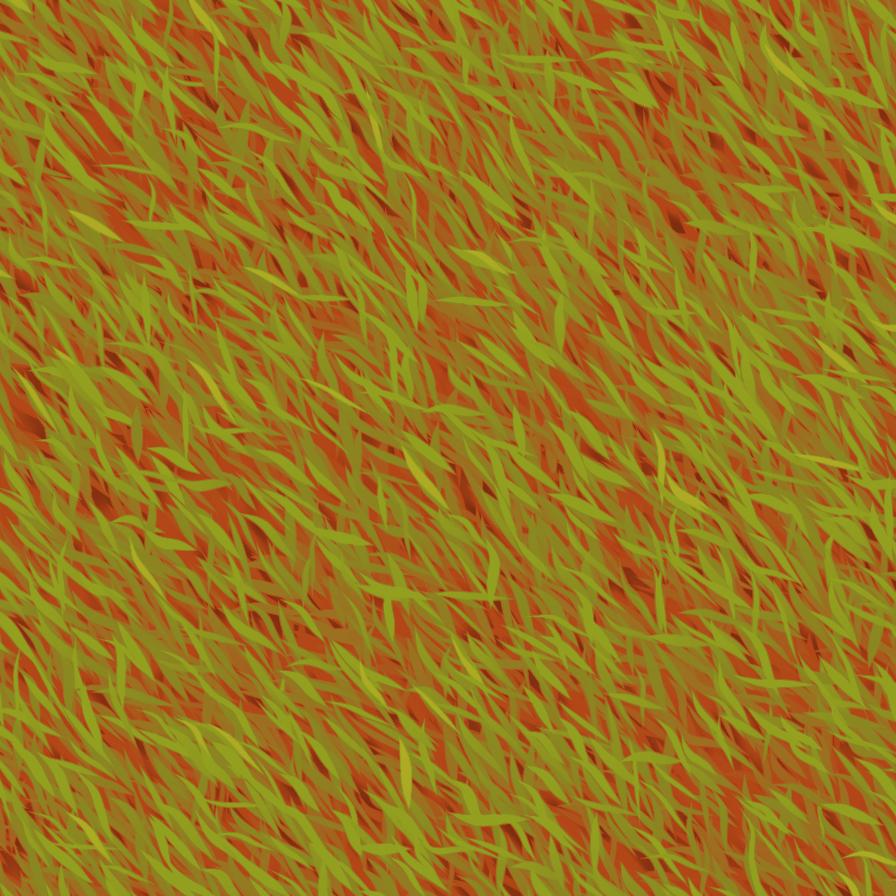
A WebGL 1 fragment shader for this texture:

```glsl
precision highp float;
// Windswept mat of curved blades: dark red ground, then brown, olive and green fibres.
// Jittered grids of tapered strokes are stacked layer by layer into a height,
// and a colour ramp turns that height into the final tint.

uniform vec2 u_resolution;

const float LAYERS = 7.0;
const float LEAN = -0.9;                  // main blade direction, radians
const vec2 CELL = vec2(0.06, 0.02);       // grid cell along and across the blades

const vec3 DARK_RED = vec3(0.49, 0.18, 0.06);
const vec3 RED = vec3(0.70, 0.275, 0.09);
const vec3 BROWN = vec3(0.61, 0.44, 0.13);
const vec3 OLIVE = vec3(0.54, 0.53, 0.13);
const vec3 GREEN = vec3(0.575, 0.625, 0.12);
const vec3 YELLOW = vec3(0.69, 0.67, 0.14);

vec4 hash4(vec3 p) {
  vec4 q = fract(p.xyzx * vec4(0.1031, 0.1030, 0.0973, 0.1099));
  q += dot(q, q.wzxy + 33.33);
  return fract((q.xxyz + q.yzzw) * q.zywx);
}

float noise(vec2 p, float seed) {
  vec2 i = floor(p), f = fract(p);
  f = f * f * (3.0 - 2.0 * f);
  float a = hash4(vec3(i, seed)).x;
  float b = hash4(vec3(i + vec2(1.0, 0.0), seed)).x;
  float c = hash4(vec3(i + vec2(0.0, 1.0), seed)).x;
  float d = hash4(vec3(i + vec2(1.0, 1.0), seed)).x;
  return mix(mix(a, b, f.x), mix(c, d, f.x), f.y);
}

// Coordinates of p in a frame turned by angle
vec2 toFrame(vec2 p, float angle) {
  float c = cos(angle), s = sin(angle);
  return vec2(c * p.x + s * p.y, c * p.y - s * p.x);
}

// Coverage of a bent stroke, thickest in the middle; t runs from -1 to 1
float bladeCover(float t, float across, float halfWidth, float bend, float soft) {
  float spine = bend * t * t + 0.3 * bend * sin(4.0 * t);
  float d = abs(across - spine) - halfWidth * (1.0 - t * t);
  return 1.0 - smoothstep(-soft, soft, d);
}

// Lays one layer of blades over the given height
float addBlades(float height, vec2 p, float layer, float soft) {
  vec2 q = toFrame(p, LEAN + 0.1 * sin(layer * 2.4)) + layer * vec2(0.37, 0.71) + 3.0;
  vec2 home = floor(q / CELL);
  for (int i = -1; i <= 1; i++) {
    for (int j = -2; j <= 2; j++) {
      vec2 cell = home + vec2(float(i), float(j));
      vec4 place = hash4(vec3(cell, layer + 1.0));
      vec4 shape = hash4(vec3(cell, layer + 41.0));
      vec2 center = (cell + place.xy) * CELL;
      float present = step(place.w, 0.38 + 0.6 * noise(center * 7.0, layer + 81.0));
      float turn = place.z * 2.0 - 1.0;
      vec2 local = toFrame(q - center, 0.25 * turn + 0.55 * turn * turn * turn);
      float t = local.x / mix(0.03, 0.047, shape.x);
      float halfWidth = mix(0.0026, 0.0066, shape.y);
      float bend = 0.014 * (shape.z - 0.5);
      float cover = present * bladeCover(t, local.y, halfWidth, bend, soft);
      float tint = 0.2 + 0.8 * (layer + shape.w) / LAYERS;
      tint += 0.15 * step(0.95, shape.w) - 0.03 * t;
      height = mix(height, tint, cover);
    }
  }
  return height;
}

vec3 heightColor(float h) {
  vec3 color = mix(DARK_RED, RED, smoothstep(0.02, 0.24, h));
  color = mix(color, BROWN, smoothstep(0.27, 0.62, h));
  color = mix(color, OLIVE, smoothstep(0.60, 0.83, h));
  color = mix(color, GREEN, smoothstep(0.81, 0.95, h));
  return mix(color, YELLOW, smoothstep(1.0, 1.18, h));
}

void main() {
  float side = min(u_resolution.x, u_resolution.y);
  vec2 p = gl_FragCoord.xy / side;
  float soft = max(0.0015, 0.7 / side);

  // Mottled ground, streaked along the blades
  float height = mix(0.0, 0.32, noise(toFrame(p, LEAN) * vec2(28.0, 75.0) + 200.0, 7.0));

  for (int k = 0; k < 7; k++) {
    height = addBlades(height, p, float(k), soft);
  }
  gl_FragColor = vec4(heightColor(height), 1.0);
}
```
